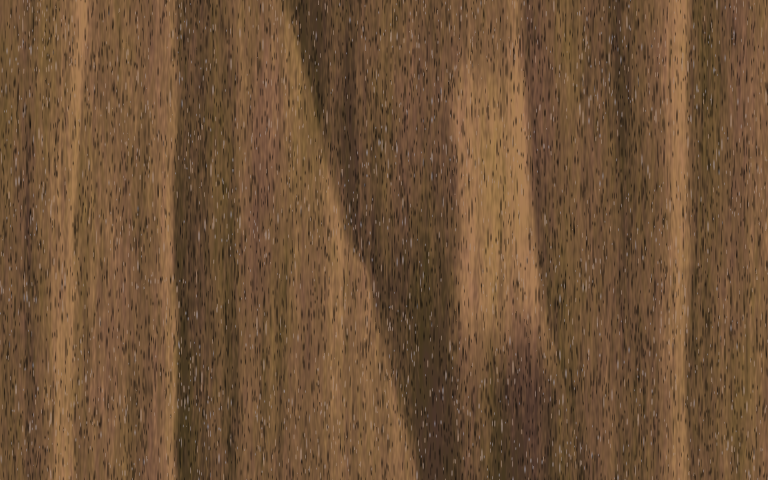
A Shadertoy shader for this texture:

```glsl
// Walnut veneer: dark figured bands, pale sapwood streaks, fine fibres and short pores.

vec2 hash2(vec2 p) {
    vec3 q = fract(p.xyx * vec3(.1031, .1030, .0973));
    q += dot(q, q.yzx + 33.33);
    return fract((q.xx + q.yz) * q.zy);
}

float gradientNoise(vec2 p) {
    vec2 i = floor(p), f = fract(p);
    vec2 u = f * f * f * (f * (f * 6. - 15.) + 10.);
    vec2 e = vec2(0, 1);
    float a = dot(hash2(i) * 2. - 1., f);
    float b = dot(hash2(i + e.yx) * 2. - 1., f - e.yx);
    float c = dot(hash2(i + e) * 2. - 1., f - e);
    float d = dot(hash2(i + 1.) * 2. - 1., f - 1.);
    return mix(mix(a, b, u.x), mix(c, d, u.x), u.y);
}

// Growth ring: slow ramp on the negative side, crisp edge at zero
float ring(float d, float width) {
    return smoothstep(-width, 0., d) * (1. - smoothstep(0., .014, d));
}

// Broad figure of the board, as a tone from dark (0) to pale (1)
float figure(vec2 p) {
    float x = p.x + .022 * gradientNoise(p * vec2(4, 2.5)) + .007 * gradientNoise(p * vec2(24, 7));
    float y = p.y;
    float tone = .46 + .2 * gradientNoise(vec2(x * 9., y * .9)) + .25 * gradientNoise(vec2(x * 32., y * .7));

    // Left streaks and the dark line that closes them
    tone += .4 * ring(x - .14 - .03 * y, .07) - .12 * ring(.05 - x, .05);
    tone += .25 * ring(x - .085, .025) * smoothstep(.2, .9, y);
    tone += .15 * ring(x - .26, .06) + .22 * ring(x - .365, .07);
    tone -= .34 * ring(.38 - x, .15);

    // Slanting heartwood arch with a dark right flank
    float arch = .6 + .25 * (1. - y) + .03 * (1. - smoothstep(.42, .52, y));
    tone += .14 * ring(x - arch, .3) - .36 * ring(arch - x, .24);
    tone -= .16 * ring(x - .94, .1);

    // Pale flame with a dark wedge at its foot
    float flameLeft = .98 - .05 * y;
    float flameRight = 1.09 + .11 * (1. - smoothstep(-.1, .65, y));
    float inside = smoothstep(flameLeft - .008, flameLeft + .008, x)
                 * (1. - smoothstep(flameRight - .008, flameRight + .008, x));
    float height = y + .15 * gradientNoise(vec2(x * 30., y * 2.));
    tone += .26 * inside * smoothstep(.2, .4, height) * (1. - smoothstep(.72, .92, height));
    tone += .3 * ring(x - flameRight, .055);
    tone -= .3 * inside * smoothstep(1., 1.04, x) * (1. - smoothstep(.2, .42, height));
    tone -= .2 * ring(flameRight - x, .07);

    // Right field and its pale band
    tone -= .18 * ring(x - 1.34, .26);
    tone += .42 * ring(x - 1.43, .075) - .22 * ring(1.435 - x, .06);
    return tone;
}

// Scattered upright dashes; x is coverage, y is a random value per dash
vec2 pores(vec2 p, vec2 scale, float density, float seed) {
    p.x += .004 * gradientNoise(p * vec2(20, 8));
    vec2 q = p * scale;
    q.y += hash2(vec2(floor(q.x), seed)).x * 40.;
    vec2 rnd = hash2(floor(q) + seed);
    vec2 f = fract(q) - .5;
    float soft = scale.x / iResolution.y * .5;
    float across = 1. - smoothstep(.26 - soft * .4, .26 + soft * .6, abs(f.x));
    float along = 1. - smoothstep(.2, .48, abs(f.y) + .25 * rnd.y);
    return vec2(across * along * step(rnd.x, density), rnd.y);
}

void mainImage(out vec4 fragColor, in vec2 fragCoord) {
    vec2 p = fragCoord / iResolution.y;
    float tone = figure(p);

    // Fibres, from wide strands to fine grit
    float fibre = .2 * gradientNoise(p * vec2(75, 3))
                + .26 * gradientNoise(p * vec2(150, 9) + 17.)
                + .3 * gradientNoise(p * vec2(260, 45) + 51.);
    float shade = clamp(tone + fibre, 0., 1.);

    vec3 color = mix(vec3(.28, .21, .145), vec3(.44, .325, .22), smoothstep(0., .5, shade));
    color = mix(color, vec3(.65, .485, .325), smoothstep(.38, 1.05, shade));

    // Cool grey and warm red drifts
    float drift = gradientNoise(p * vec2(14, 2) + 7.) + .6 * gradientNoise(p * vec2(110, 14));
    color += vec3(.012, -.002, .022) * clamp(drift * 2., -1., 1.);

    // Dark pores and pale, bluish mineral flecks
    float darkWood = 1. - smoothstep(.25, .75, tone);
    float patches = smoothstep(-.2, .35, gradientNoise(p * vec2(9, 4) + 31.));
    for (float i = 0.; i < 3.; i++) {
        vec2 scale = vec2(150. + 45. * i, 15. + 12. * i);
        vec2 pore = pores(p, scale, .13 + .09 * darkWood, 11. + 23. * i);
        color *= 1. - pore.x * (.24 + .2 * pore.y);
        vec2 fleck = pores(p + .37, scale * vec2(1.1, 1.7), .025 + .06 * patches, 83. + 29. * i);
        vec3 mineral = mix(vec3(.66, .52, .4), vec3(.56, .53, .55), fleck.y * darkWood + .2);
        color = mix(color, mineral, fleck.x * .62);
    }
    fragColor = vec4(color, 1);
}
```
